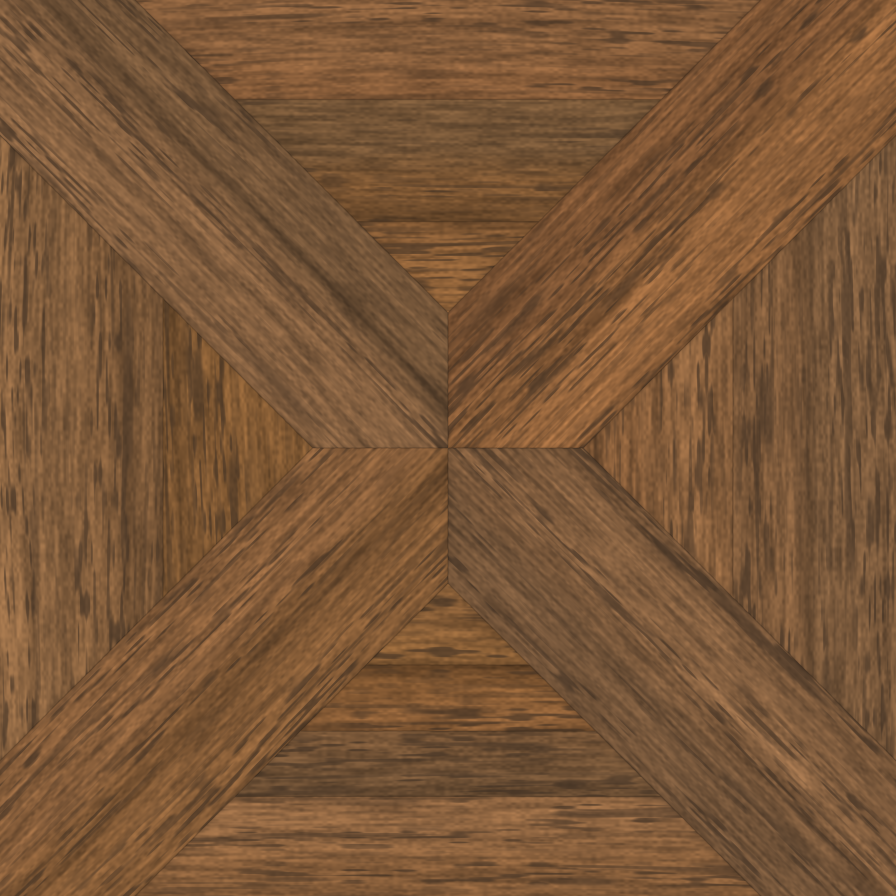
Give the GLSL for this texture, as a WebGL 2 fragment shader.

```glsl
#version 300 es
precision highp float;
#define ARM 0.151
#define OUTER_JOINT 0.389
#define TOP_JOINT 0.2526
#define LOW_JOINTS vec2(0.242, 0.316)
#define SIDE_JOINT 0.318
#define SEAM_WIDTH 0.0013
#define SEAM_DARK 0.16
#define WARP 0.016
#define GRAIN 0.40
#define PORES 0.62
#define MEAN_TONE vec3(0.49, 0.347, 0.221)
#define GAIN vec3(1.11, 1.14, 1.18)
uniform vec2 u_resolution;
out vec4 fragColor;

// Two tones meet at 'split'; a vein darkens or lightens the board
struct Board { vec3 near; vec3 far; float split; float vein; float veinGain; };

float hash(vec2 p) {
  vec3 h = fract(vec3(p.xyx) * 0.1031);
  h += dot(h, h.yzx + 33.33);
  return fract((h.x + h.y) * h.z);
}

float noise(vec2 p) {
  vec2 i = floor(p), f = fract(p);
  f = f * f * (3.0 - 2.0 * f);
  return mix(mix(hash(i), hash(i + vec2(1, 0)), f.x),
             mix(hash(i + vec2(0, 1)), hash(i + vec2(1, 1)), f.x), f.y);
}

float fbm(vec2 p) {
  float sum = 0.0, amp = 0.5;
  for (int i = 0; i < 4; i++, amp *= 0.6) {
    sum += amp * noise(p);
    p = p * 2.03 + 17.7;
  }
  return sum;
}

// Diagonal arms, one per quadrant
Board armBoard(bool left, bool top) {
  if (top && left) return Board(vec3(.38, .275, .18), vec3(.465, .33, .215), -.025, -.045, -.16);
  if (top) return Board(vec3(.45, .29, .17), vec3(.50, .325, .185), -.03, -.10, -.14);
  if (left) return Board(vec3(.45, .30, .17), vec3(.50, .335, .20), .01, -.025, -.14);
  return Board(vec3(.375, .27, .18), vec3(.425, .30, .195), -.03, .018, .16);
}

// Horizontal boards, chosen by distance t from the centre
Board levelBoard(bool top, float t) {
  if (top) {
    if (t > OUTER_JOINT) return Board(vec3(.45, .295, .175), vec3(.46, .31, .19), .43, .47, -.08);
    if (t > TOP_JOINT) return Board(vec3(.45, .30, .165), vec3(.39, .28, .175), .31, .262, -.22);
    return Board(vec3(.50, .33, .18), vec3(.44, .29, .16), .225, .205, .12);
  }
  if (t > OUTER_JOINT) return Board(vec3(.48, .33, .205), vec3(.46, .31, .185), .45, .41, .05);
  if (t > LOW_JOINTS.y) return Board(vec3(.40, .28, .175), vec3(.37, .265, .17), .35, .375, -.10);
  if (t > LOW_JOINTS.x) return Board(vec3(.44, .285, .15), vec3(.46, .30, .165), .28, .248, -.12);
  return Board(vec3(.47, .315, .175), vec3(.45, .30, .16), .20, .19, -.15);
}

// Upright boards at the left and right
Board uprightBoard(bool left, bool outer) {
  if (left && outer) return Board(vec3(.43, .30, .185), vec3(.475, .335, .21), .41, .365, -.15);
  if (left) return Board(vec3(.48, .32, .17), vec3(.44, .295, .16), .27, .30, -.10);
  if (outer) return Board(vec3(.43, .30, .19), vec3(.44, .315, .205), .40, .405, -.18);
  return Board(vec3(.48, .32, .19), vec3(.49, .335, .205), .23, .17, -.20);
}

// Grain: x runs along the board, y across it
vec3 wood(vec2 q, vec3 base) {
  q.y += WARP * (noise(q * vec2(2.5, 6.0)) - 0.5);
  float bands = fbm(q * vec2(1.8, 42.0)) - 0.54;
  float fibres = noise(q * vec2(22.0, 290.0)) - 0.5;
  float speck = noise(q * vec2(190.0, 380.0)) - 0.5;
  // Short dark pores gather in long, narrow patches
  float patches = mix(0.25, 1.0, smoothstep(0.35, 0.7, noise(q * vec2(3.0, 48.0))));
  float pores = smoothstep(0.52, 0.85, noise(q * vec2(34.0, 340.0) + 7.3)) * patches;
  float streaks = smoothstep(0.66, 0.9, noise(q * vec2(9.0, 170.0) + 3.1)) * patches;
  vec3 c = base * (1.03 + GRAIN * (0.8 * bands + 0.75 * fibres + 0.5 * speck));
  return mix(c, vec3(0.25, 0.19, 0.14), PORES * max(pores, 0.8 * streaks));
}

vec3 parquet(vec2 p) {
  vec2 a = abs(p), q = p;
  bool left = p.x < 0.0, top = p.y > 0.0;
  float d = a.x - a.y, t = d, seed;
  float edge = abs(abs(d) - ARM) * 0.7071;
  Board b;
  if (abs(d) < ARM) {
    b = armBoard(left, top);
    q = vec2(a.x + a.y, d) * 0.7071;
    seed = 1.0 + step(0.0, p.x) + 2.0 * step(0.0, p.y);
    edge = min(edge, min(a.x, a.y));
  } else if (d < 0.0) {
    t = a.y;
    b = levelBoard(top, t);
    vec2 inner = top ? vec2(TOP_JOINT) : LOW_JOINTS;
    vec3 joints = vec3(inner, OUTER_JOINT), gap = abs(t - joints);
    seed = 6.0 + dot(step(joints, vec3(t)), vec3(1.0));
    edge = min(edge, min(gap.x, min(gap.y, gap.z)));
  } else {
    t = a.x;
    b = uprightBoard(left, t > SIDE_JOINT);
    q = p.yx;
    seed = 11.0 + step(SIDE_JOINT, t) + 2.0 * step(0.0, p.x);
    edge = min(edge, abs(t - SIDE_JOINT));
  }
  q += seed * vec2(3.71, 1.93) + 5.0;
  // Uneven tone boundary, broken vein, then a faint joint
  float wander = t + 0.024 * (noise(q * vec2(3.0, 30.0)) - 0.5);
  vec3 base = mix(b.near, b.far, smoothstep(-0.025, 0.025, wander - b.split));
  base = mix(GAIN * base, MEAN_TONE, 0.2);
  float off = (wander - b.vein) / 0.011;
  float vein = b.veinGain * exp(-off * off) * (0.3 + noise(q * vec2(6.0, 60.0)));
  vec3 c = wood(q, base * (1.0 + vein));
  return c * (1.0 - SEAM_DARK * (1.0 - smoothstep(0.0, SEAM_WIDTH, edge)) - 0.08 * exp(-edge / 0.003));
}

void main() {
  vec3 sum = vec3(0.0);
  for (int i = 0; i < 4; i++) // four samples smooth joints and fibres
    sum += parquet((gl_FragCoord.xy + vec2(i % 2, i / 2) * 0.5 - 0.25) / u_resolution - 0.5);
  fragColor = vec4(sum * 0.25, 1.0);
}
```
